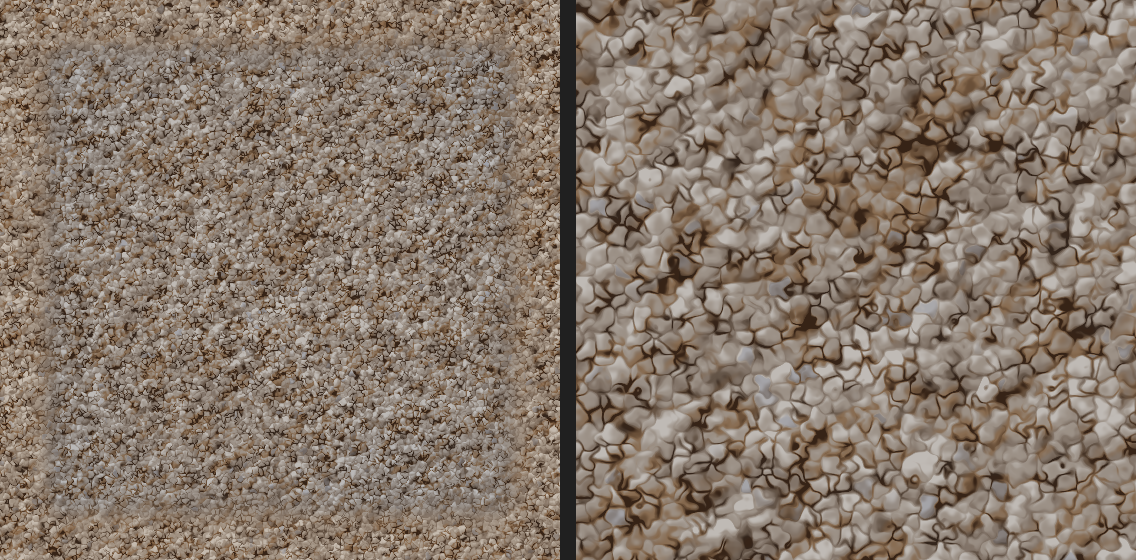
Left: the whole. Right: its middle third, enlarged.
Give the GLSL for this texture, as a Shadertoy shader.

```glsl
// Pebbled grit: pale rounded grains with dark pits and rusty diagonal streaks.
// A soft Voronoi pattern shapes the grains, stretched noise lays the streaks,
// and a rounded square tints the inside cooler with a faded, blurry seam.

const float GRAINS = 102.0;                   // grains across the canvas
const vec2 STREAK_DIR = vec2(0.82, 0.57);     // streaks rise to the right
const vec2 LIGHT_DIR = vec2(-0.45, 0.89);

const vec3 CREVICE = vec3(0.20, 0.145, 0.11);
const vec3 EARTH = vec3(0.39, 0.33, 0.28);
const vec3 CLAY = vec3(0.51, 0.455, 0.41);
const vec3 SAND = vec3(0.61, 0.567, 0.527);
const vec3 CHALK = vec3(0.75, 0.73, 0.71);
const vec3 RUST_TINT = vec3(1.06, 0.94, 0.78);
const vec3 SLATE_TINT = vec3(0.86, 0.88, 0.93);
const vec3 COOL_TINT = vec3(0.95, 0.98, 1.02);
const vec3 WARM_TINT = vec3(1.03, 1.0, 0.96);

vec3 hash3(vec2 p) {
    vec3 q = fract(p.xyx * vec3(0.1031, 0.1030, 0.0973));
    q += dot(q, q.yxz + 33.33);
    return fract((q.xxy + q.yzz) * q.zyx);
}

float valueNoise(vec2 p) {
    vec2 cell = floor(p), f = fract(p);
    f = f * f * (3.0 - 2.0 * f);
    float low = mix(hash3(cell).x, hash3(cell + vec2(1, 0)).x, f.x);
    float high = mix(hash3(cell + vec2(0, 1)).x, hash3(cell + vec2(1, 1)).x, f.x);
    return mix(low, high, f.y);
}

float streakNoise(vec2 uv, vec2 scale, float seed) {
    vec2 across = vec2(-STREAK_DIR.y, STREAK_DIR.x);
    vec2 p = vec2(dot(uv, STREAK_DIR), dot(uv, across)) * scale + seed;
    return 0.55 * valueNoise(p) + 0.45 * valueNoise(p * 2.1 + 17.0);
}

// Returns grain tone, crevice amount, slope towards the light and tint seed.
vec4 grains(vec2 p) {
    vec2 cell = floor(p);
    float best = -9.0, second = -9.0, total = 0.0;
    vec3 blend = vec3(0.0);
    for (int y = -1; y <= 1; y++) {
        for (int x = -1; x <= 1; x++) {
            vec2 id = cell + vec2(x, y);
            vec3 rnd = hash3(id + 40.0);
            vec2 offset = p - id - 0.04 - 0.92 * rnd.xy;
            float height = 0.3 * rnd.z - length(offset);
            second = max(second, min(best, height));
            best = max(best, height);
            float weight = exp(14.0 * height);
            vec3 look = hash3(id + 311.0);
            blend += weight * vec3(look.x, dot(offset, LIGHT_DIR), look.y);
            total += weight;
        }
    }
    blend /= total;
    float crevice = 1.0 - smoothstep(0.0, 0.36, best - second);
    crevice = max(crevice, smoothstep(0.3, 0.65, -best));
    return vec4(blend.x, crevice, blend.yz);
}

vec3 gritRamp(float v) {
    vec3 c = mix(CREVICE, EARTH, smoothstep(0.0, 0.28, v));
    c = mix(c, CLAY, smoothstep(0.28, 0.52, v));
    c = mix(c, SAND, smoothstep(0.52, 0.76, v));
    return mix(c, CHALK, smoothstep(0.76, 1.08, v));
}

float roundedSquare(vec2 p, float halfSize, float radius) {
    vec2 q = abs(p) - halfSize + radius;
    return length(max(q, 0.0)) + min(max(q.x, q.y), 0.0) - radius;
}

void mainImage(out vec4 fragColor, in vec2 fragCoord) {
    vec2 uv = fragCoord / iResolution.xy;
    vec2 centred = uv - 0.5;

    // Grains with ragged outlines; pits open only some of the crevices
    vec2 ragged = vec2(valueNoise(uv * 170.0), valueNoise(uv * 170.0 + 71.0)) - 0.5;
    vec4 grain = grains(uv * GRAINS + 0.8 * ragged);
    float pit = smoothstep(0.25, 0.8, valueNoise(uv * 105.0 + 33.0));
    float crevice = grain.y * mix(0.35, 1.7, pit);
    float streak = streakNoise(uv, vec2(30.0, 74.0), 5.0);
    float rust = streakNoise(uv, vec2(34.0, 84.0), 90.0);
    float fine = valueNoise(uv * 230.0 + 9.0) - 0.5;

    // Inner square, its blurred seam and broad patches
    float edge = roundedSquare(centred, 0.415, 0.04);
    float inside = 1.0 - smoothstep(-0.02, 0.02, edge);
    float seam = exp(-edge * edge / 0.0007);
    float patches = valueNoise(uv * 4.5 + 3.0);
    float contrast = (1.0 - 0.35 * seam) * mix(0.9, 1.15, patches);

    // Brightness of each grain
    float relief = 0.38 * (grain.x - 0.5) + 0.48 * (streak - 0.5)
                 - 0.40 * (crevice - 0.42) + 0.36 * grain.z + 0.24 * fine;
    float level = 0.575 + relief * contrast - 0.03 * seam * inside;
    level += 0.02 * (1.0 - inside);
    vec3 colour = gritRamp(level);

    // Rust gathers in low streaks; a few grains are slate
    float stain = smoothstep(0.42, 0.75, rust + 0.35 * (0.55 - level));
    stain *= 1.0 - smoothstep(0.45, 0.8, level);
    colour *= mix(vec3(1.0), RUST_TINT, stain * (1.0 - 0.5 * seam));
    colour *= mix(vec3(1.0), SLATE_TINT, smoothstep(0.94, 0.98, grain.w));

    // Cool corners inside the square, warm border outside
    float cool = inside * smoothstep(0.22, 0.6, length(centred) + 0.2 * (patches - 0.5));
    colour *= mix(vec3(1.0), COOL_TINT, cool);
    colour *= mix(WARM_TINT, vec3(1.0), inside);
    fragColor = vec4(clamp(colour, 0.0, 1.0), 1.0);
}
```
